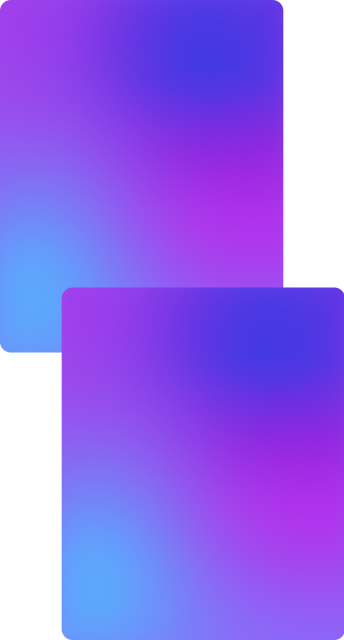
This background is drawn by a Shadertoy shader. Its source:

```glsl
// Two overlapping rounded cards on white, each filled with a soft violet, indigo and sky-blue gradient.

#define CARD_SIZE   vec2(0.4427, 0.5508)  // in canvas heights
#define CARD_RADIUS 0.017
#define CARD_SHIFT  vec2(0.0964, 0.4492)  // offset between the cards
#define INDIGO      vec3(0.27, 0.22, 0.89)
#define SKY         vec3(0.36, 0.66, 0.99)
#define ORCHID      vec3(0.65, 0.23, 0.92)
#define PURPLE      vec3(0.63, 0.13, 0.87)
#define MAGENTA     vec3(0.70, 0.19, 0.92)
#define LILAC       vec3(0.55, 0.40, 0.97)
#define RIM_GLOW    0.14
#define RIM_WIDTH   0.022

float roundedBox(vec2 p, vec2 halfSize, float radius) {
    vec2 q = abs(p) - halfSize + radius;
    return length(max(q, 0.0)) + min(max(q.x, q.y), 0.0) - radius;
}

float softBlob(vec2 offset, vec2 radius) {
    vec2 q = offset / radius;
    return exp(-dot(q, q));
}

// Card colour; uv runs from the top left to the bottom right
vec3 cardGradient(vec2 uv) {
    // Violet base, warmer towards the lower right
    vec3 rightSide = mix(PURPLE, MAGENTA, smoothstep(0.38, 0.68, uv.y));
    vec3 color = mix(ORCHID, rightSide, smoothstep(0.15, 0.75, uv.x));
    color = mix(color, LILAC, smoothstep(0.60, 1.06, uv.y));

    // Indigo glow, stretched towards the top and right edges
    vec2 fromIndigo = uv - vec2(0.73, 0.17);
    vec2 indigoRadius = mix(vec2(0.40, 0.50), vec2(0.50, 0.21),
                            step(0.0, fromIndigo));
    color = mix(color, INDIGO, softBlob(fromIndigo, indigoRadius));

    // Sky glow in the lower left
    return mix(color, SKY, softBlob(uv - vec2(0.10, 0.85), vec2(0.40)));
}

void mainImage(out vec4 fragColor, in vec2 fragCoord) {
    vec2 p = fragCoord / iResolution.y;
    p.y = 1.0 - p.y;
    float pixel = 1.0 / iResolution.y;
    vec3 color = vec3(1.0);

    // Back card first, then the front one
    for (int i = 0; i < 2; i++) {
        vec2 local = p - float(i) * CARD_SHIFT;
        float dist = roundedBox(local - 0.5 * CARD_SIZE, 0.5 * CARD_SIZE, CARD_RADIUS);
        vec3 card = cardGradient(local / CARD_SIZE);
        card = mix(card, LILAC, RIM_GLOW * exp(min(dist, 0.0) / RIM_WIDTH));
        float coverage = clamp(0.5 - dist / pixel, 0.0, 1.0);
        color = mix(color, card, coverage);
    }

    fragColor = vec4(color, 1.0);
}
```
